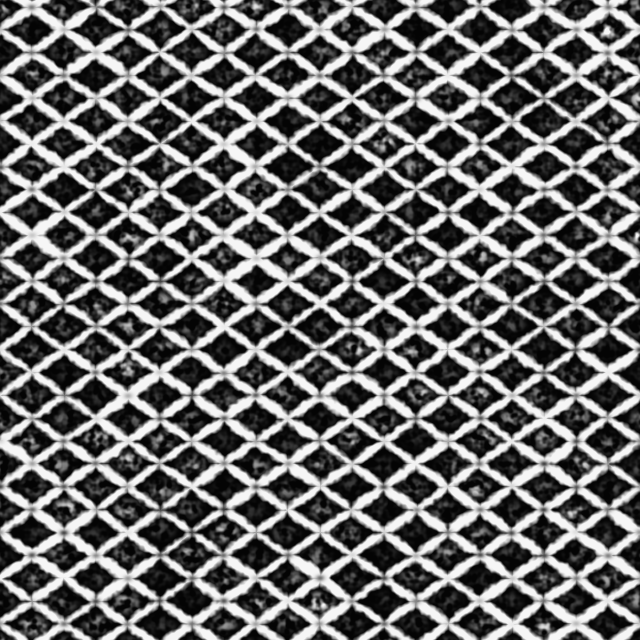
Give the GLSL for this pattern, as a three.js fragment shader.

```glsl
// Worn white diamond lattice on black, with pinched crossings and mottled cells.
varying vec2 vUv;

const vec2  REPEATS     = vec2(10.0, 14.0); // diamonds across and up
const vec2  PHASE       = vec2(0.0, 0.35);  // lattice offset, in diamonds
const float HALF_WIDTH  = 0.0074;           // stroke half width at mid edge
const float PINCH       = 0.45;             // relative width at crossings
const float SOFTNESS    = 0.0038;           // half width of the stroke blur
const float WANDER      = 0.0022;           // slow drift of the strokes
const float ROUGHNESS   = 0.0042;           // ragged stroke edges
const float GRAIN_SCALE = 68.0;             // mottling frequency
const float PATCH_SCALE = 6.5;              // frequency of worn bright patches
const vec3  DARK        = vec3(0.015);
const vec3  LIGHT       = vec3(0.965);

float hash(vec2 p) {
  vec3 q = fract(vec3(p.xyx) * 0.1031);
  q += dot(q, q.yzx + 33.33);
  return fract((q.x + q.y) * q.z);
}

float cornerSlope(vec2 corner, vec2 offset) {
  float angle = 6.28318 * hash(corner);
  return dot(vec2(cos(angle), sin(angle)), offset);
}

float gradientNoise(vec2 p) {
  vec2 i = floor(p), f = fract(p);
  vec2 u = f * f * f * (f * (f * 6.0 - 15.0) + 10.0);
  vec2 e = vec2(1.0, 0.0);
  float low  = mix(cornerSlope(i, f), cornerSlope(i + e.xy, f - e.xy), u.x);
  float high = mix(cornerSlope(i + e.yx, f - e.yx), cornerSlope(i + e.xx, f - e.xx), u.x);
  return mix(low, high, u.y);
}

// One diagonal family: strokes lie where "across" is whole, edges span whole "along".
float strokes(float across, float along, float ragged, float seed) {
  vec2 edge = vec2(floor(across + 0.5), floor(along)) + seed;
  float spacing = 1.0 / length(REPEATS);
  float dist = abs(across - floor(across + 0.5)) * spacing;
  float bulge = sqrt(sin(3.14159 * fract(along)));
  float width = HALF_WIDTH * mix(PINCH, mix(0.75, 1.15, hash(edge)), bulge);
  return 1.0 - smoothstep(width - SOFTNESS, width + SOFTNESS, dist + ragged);
}

// Mottled blob in the middle of each cell, of varying strength.
float cellMottle(vec2 lattice, vec2 p, float worn) {
  vec2 cell = floor(lattice);
  vec2 shift = vec2(hash(cell + 17.0), hash(cell + 43.0)) - 0.5;
  float radius = length(fract(lattice) - 0.5 - 0.16 * shift);
  float blob = 1.0 - smoothstep(0.06, 0.46, radius);
  float grain = gradientNoise(p * GRAIN_SCALE) + 0.6 * gradientNoise(p * GRAIN_SCALE * 1.9 + 7.0);
  float speckle = smoothstep(-0.35, 0.65, grain);
  float strength = mix(0.2, 0.95, pow(hash(cell + 71.0), 1.4)) + 0.7 * worn;
  return blob * speckle * strength;
}

void main() {
  vec2 p = vUv;

  // Wear fields
  vec2 drift = vec2(gradientNoise(p * 13.0), gradientNoise(p * 13.0 + 31.0));
  float worn = smoothstep(0.25, 0.6, gradientNoise(p * PATCH_SCALE + 11.3));
  float ragged = ROUGHNESS * (gradientNoise(p * 75.0 + 5.0) + 0.5 * gradientNoise(p * 140.0));
  ragged += 0.0025 * gradientNoise(p * 9.0 + 57.0) - 0.0015 * worn;

  // Diagonal lattice coordinates, whole on the strokes
  vec2 q = (p + WANDER * drift) * REPEATS - PHASE;
  vec2 lattice = vec2(q.x + q.y, q.x - q.y);

  // Strokes, dimmed by varying amounts where they cross
  float rising  = strokes(lattice.y, lattice.x, ragged, 90.0);
  float falling = strokes(lattice.x, lattice.y, ragged, 150.0);
  vec2 node = floor(lattice + 0.5);
  vec2 fromNode = lattice - node;
  float dim = 0.75 * hash(node + 200.0) * exp(-dot(fromNode, fromNode) * 110.0);
  float ink = max(rising, falling) * (1.0 - dim);

  // Mottling fills the cells between strokes
  float mottle = clamp(cellMottle(lattice, p, worn), 0.0, 1.0);
  ink = 1.0 - (1.0 - ink) * (1.0 - mottle);

  gl_FragColor = vec4(mix(DARK, LIGHT, ink), 1.0);
}
```
